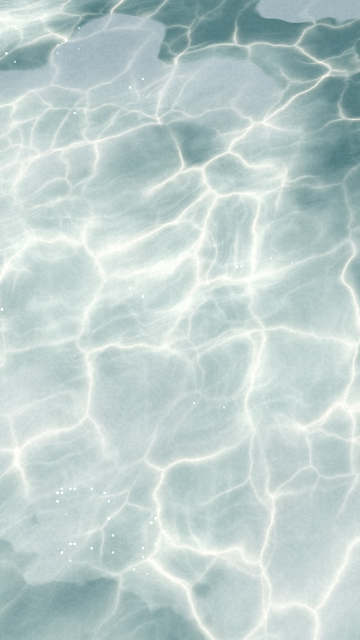
Reproduce this texture procedurally as a Shadertoy shader.

```glsl
// Sunlit shallow water: a web of bright caustic lines over pale teal.
// Warped Voronoi borders make the web, ridged noise the fine filaments,
// and noise masks lay in deep water, sky reflections and seabed patches.

const vec3 DEEP_TEAL  = vec3(0.37, 0.525, 0.54);
const vec3 PALE_WATER = vec3(0.88, 0.93, 0.91);
const vec3 SKY_SHEEN  = vec3(0.73, 0.79, 0.82);
const vec3 MILKY_HAZE = vec3(0.81, 0.855, 0.86);
const vec3 SUNLIGHT   = vec3(1.0, 1.0, 0.975);
const vec3 FRINGE     = vec3(1.15, 1.0, 0.86);  // line width per channel
const float WEB_SCALE    = 6.2;
const float FORESHORTEN  = 0.55;
const float SLANT        = 0.38;
const float WARP_AMOUNT  = 0.95;
const float CORE_WIDTH   = 0.065;
const float GLOW_WIDTH   = 0.27;
const float BASE_TONE    = 0.54;
const float FILAMENT_GAIN = 0.17;
const float GRAIN_GAIN   = 0.035;

float hash(vec2 p) {
    return fract(sin(dot(p, vec2(127.1, 311.7))) * 43758.5453);
}

vec2 hash2(vec2 p) {
    return vec2(hash(p), hash(p + 37.3));
}

float noise(vec2 p) {
    vec2 i = floor(p), f = fract(p);
    f = f * f * (3.0 - 2.0 * f);
    return mix(mix(hash(i), hash(i + vec2(1, 0)), f.x),
               mix(hash(i + vec2(0, 1)), hash(i + vec2(1, 1)), f.x), f.y);
}

float fbm(vec2 p) {
    float sum = 0.0, amp = 0.53;
    for (int i = 0; i < 4; i++) {
        sum += amp * noise(p);
        p = mat2(1.6, 1.2, -1.2, 1.6) * p + 11.7;
        amp *= 0.5;
    }
    return sum;
}

vec2 warp(vec2 p) {
    return vec2(fbm(p), fbm(p + 19.4)) - 0.5;
}

// Difference of the two nearest cell distances: zero on cell borders
float cellBorder(vec2 p) {
    vec2 cell = floor(p);
    float near = 8.0, next = 8.0;
    for (int y = -1; y <= 1; y++)
    for (int x = -1; x <= 1; x++) {
        vec2 c = cell + vec2(x, y);
        float d = length(c + 0.1 + 0.8 * hash2(c) - p);
        next = min(next, max(near, d));
        near = min(near, d);
    }
    return next - near;
}

float ridge(vec2 p) {
    return pow(1.0 - abs(2.0 * noise(p) - 1.0), 4.0);
}

void mainImage(out vec4 fragColor, in vec2 fragCoord) {
    vec2 p = fragCoord / iResolution.y;
    float right = fragCoord.x / iResolution.x;

    // Water plane: tighter and flatter toward the top
    vec2 q = vec2((p.x - 0.28) * (1.0 + 0.5 * p.y),
                  p.y + FORESHORTEN * p.y * p.y * p.y);
    q.y -= SLANT * q.x;
    q *= WEB_SCALE;
    vec2 drift = warp(q * 0.7);
    vec2 w = q + WARP_AMOUNT * drift + 0.16 * warp(q * 3.0 + 5.0);

    // Broad tones
    float tone = BASE_TONE + 0.75 * (fbm(q * 0.9 + 31.0) - 0.5);
    tone += 0.09 * (1.0 - right) * smoothstep(0.95, 0.4, p.y);
    float cloud = fbm(q * 0.8 + 3.0 + drift);
    float deep = smoothstep(0.66, 1.2, p.y + 0.5 * (right - 0.5) + 0.8 * (cloud - 0.5));
    tone -= 0.75 * deep;

    // Seabed patches in the lower left corner
    float bed = fbm(p * 13.0 + 2.0) - 2.3 * length((p - vec2(0.08, 0.05)) * vec2(0.7, 1.2));
    tone -= 0.24 * smoothstep(0.2, 0.27, bed);

    // Fine filaments in two crossing directions
    vec2 f = w + 0.5 * drift.yx;
    float threads = ridge(vec2(f.x * 1.3, f.y * 4.5))
                  + 0.8 * ridge(vec2(f.x * 4.2 + f.y, f.y * 1.5) + 9.0)
                  + 0.6 * ridge(f * vec2(5.0, 8.0) + 8.0 * drift);
    tone += FILAMENT_GAIN * threads * (0.3 + 0.8 * noise(q * 1.1 + 40.0)) * (1.0 - 0.4 * deep);

    // Caustic web: a wide glow with a sharp core of varying strength
    float border = cellBorder(w);
    float fine = cellBorder(w * 1.55 + 0.5 * drift + 14.0);
    float strength = smoothstep(0.2, 0.75, noise(q * 1.2 + 60.0));
    float fineStrength = smoothstep(0.35, 0.85, noise(q * 1.4 + 80.0));
    tone += 0.24 * exp(-border / GLOW_WIDTH) * (0.4 + 0.6 * strength);
    tone += 0.14 * exp(-fine / GLOW_WIDTH) * fineStrength;
    vec3 core = (0.18 + 0.72 * strength) * exp(-border / (CORE_WIDTH * FRINGE))
              + 0.5 * fineStrength * exp(-fine / (CORE_WIDTH * FRINGE));

    // Colour, milky haze and flat reflections of the sky
    vec3 col = mix(DEEP_TEAL, PALE_WATER, clamp(tone, -0.05, 1.15));
    float haze = smoothstep(0.47, 0.7, fbm(q * 0.75 + 71.0));
    col = mix(col, MILKY_HAZE, 0.55 * haze * (1.0 - deep));
    float sheet = noise(p * vec2(6.0, 15.0) + 1.2 * drift + 23.0);
    float sheen = smoothstep(0.5, 0.57, sheet) * smoothstep(0.76, 0.92, p.y);
    col = mix(col, SKY_SHEEN, 0.75 * sheen);
    col = mix(col, SUNLIGHT, clamp(core, 0.0, 1.0) * (1.0 - 0.65 * sheen));

    // Sparse glints and fine grain
    vec2 g = p * 150.0;
    float glint = step(0.93, hash(floor(g))) * smoothstep(0.4, 0.15, length(fract(g) - 0.5));
    glint *= smoothstep(0.78, 0.88, noise(p * vec2(9.0, 22.0) + 50.0)) * (1.0 - right);
    col += 0.4 * glint + GRAIN_GAIN * (noise(p * 330.0) - 0.5);
    fragColor = vec4(clamp(col, 0.0, 1.0), 1.0);
}
```
